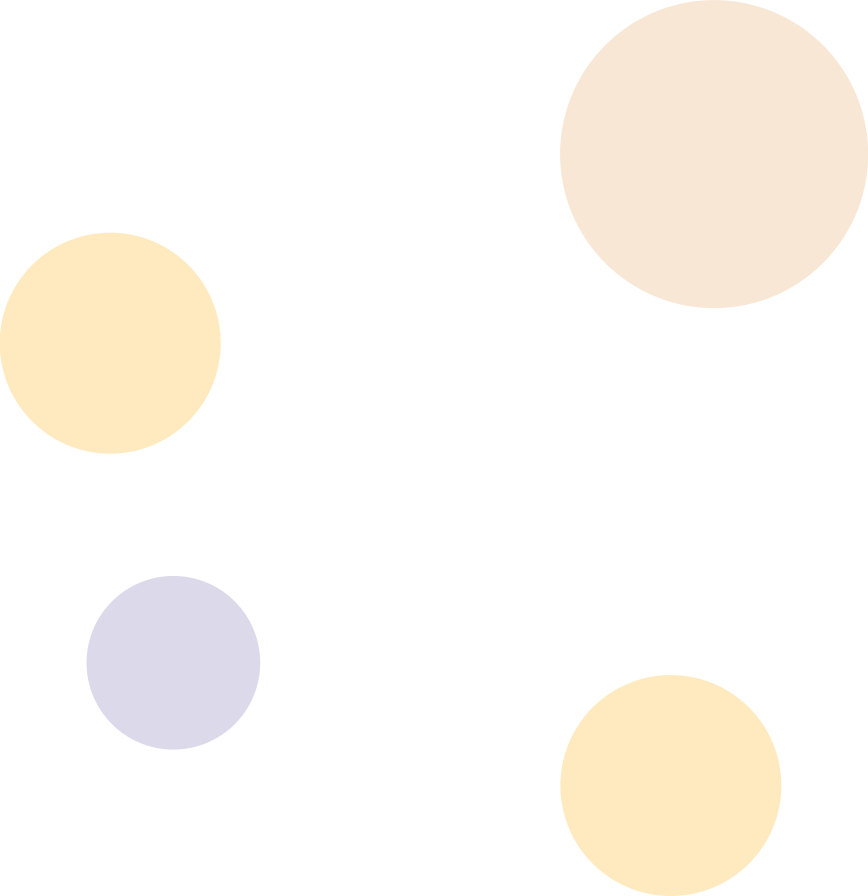
This background is drawn by a WebGL 2 fragment shader. Its source:

```glsl
#version 300 es
precision highp float;

uniform vec2 u_resolution;
out vec4 fragColor;

const vec3 WHITE = vec3(1.0);
const vec3 CREAM = vec3(1.0, 0.915, 0.75);
const vec3 PEACH = vec3(0.976, 0.904, 0.84);
const vec3 LAVENDER = vec3(0.862, 0.851, 0.917);

float circleDistance(vec2 p, vec2 center, float radius) {
    return length(p - center) - radius;
}

// Coverage of a shape edge, softened over one pixel
float coverage(float dist, float pixel) {
    return clamp(0.5 - dist / pixel, 0.0, 1.0);
}

vec3 paintDisc(vec3 base, vec3 tint, vec2 p, vec2 center, float radius, float pixel) {
    return mix(base, tint, coverage(circleDistance(p, center, radius), pixel));
}

void main() {
    // Canvas height is one unit
    float pixel = 1.0 / u_resolution.y;
    vec2 p = gl_FragCoord.xy * pixel;

    // Flat pastel discs on white
    vec3 color = WHITE;
    color = paintDisc(color, PEACH, p, vec2(0.797, 0.828), 0.1719, pixel);
    color = paintDisc(color, CREAM, p, vec2(0.123, 0.617), 0.1233, pixel);
    color = paintDisc(color, LAVENDER, p, vec2(0.1935, 0.2603), 0.0969, pixel);
    color = paintDisc(color, CREAM, p, vec2(0.7487, 0.1233), 0.1233, pixel);

    fragColor = vec4(color, 1.0);
}
```
